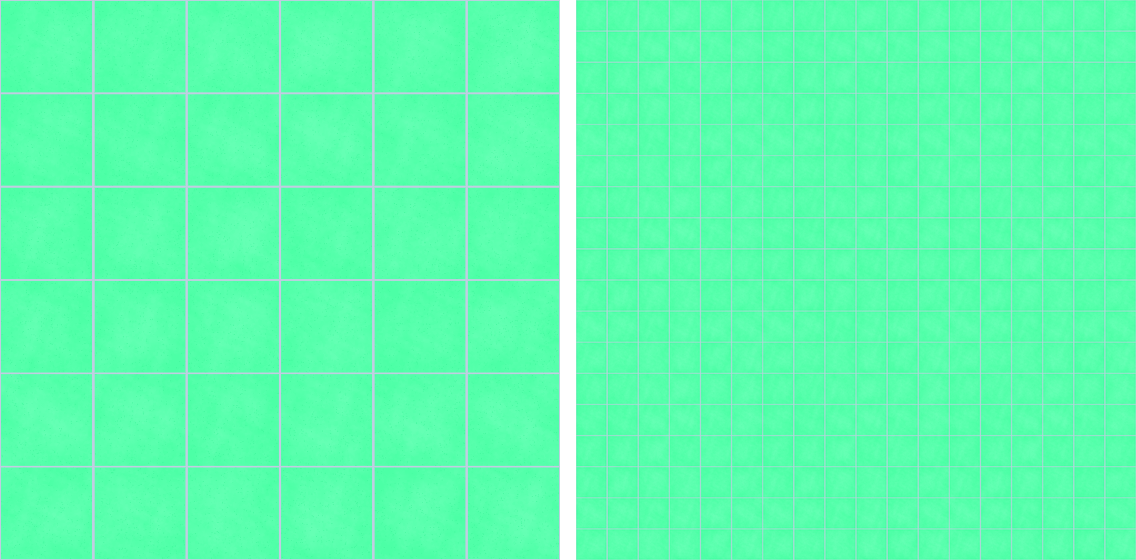
Left: one tile. Right: repeated 3 by 3.
This pattern is drawn by a Shadertoy shader. Its source:

```glsl
const float TILES = 6.0;
const float TAU = 6.2831853;
const vec3 GLAZE_DARK = vec3(0.318, 1.0, 0.662);
const vec3 GLAZE_LIGHT = vec3(0.378, 1.0, 0.697);
const vec3 SPECK_COLOR = vec3(0.22, 0.95, 0.59);
const vec3 GROUT_COLOR = vec3(0.76, 0.80, 0.885);
const vec2 GROUT_HALF_WIDTH = vec2(0.0021, 0.0017); // vertical, horizontal lines
const float GROUT_VARIATION = 0.3;
const float GROUT_SOFTNESS = 0.0011;
const float MOTTLE_CELLS = 54.0;
const float GRAIN_CELLS = 210.0;
const float SPECK_CELLS = 270.0;
const float SPECK_CHANCE = 0.2;
const float SPECK_STRENGTH = 0.36;
const float CENTER_GLOW = 0.6;
const float CLOUD_STRENGTH = 0.5;
const float MOTTLE_STRENGTH = 0.45;
const float GRAIN_STRENGTH = 0.45;
const float TILE_VARIATION = 0.35;

vec3 hash3(vec2 p) {
    vec3 q = fract(p.xyx * vec3(0.1031, 0.1030, 0.0973));
    q += dot(q, q.yxz + 33.33);
    return fract((q.xxy + q.yzz) * q.zyx);
}

// Wrapping cellular noise: distance to the nearest point and that point's random value
vec2 cellular(vec2 uv, float cells) {
    vec2 p = uv * cells;
    vec2 base = floor(p);
    vec2 nearest = vec2(8.0, 0.0);
    for (int y = -1; y <= 1; y++) {
        for (int x = -1; x <= 1; x++) {
            vec2 cell = base + vec2(x, y);
            vec3 rnd = hash3(mod(cell, cells) + cells);
            float d = length(cell + rnd.xy - p);
            if (d < nearest.x) nearest = vec2(d, rnd.z);
        }
    }
    return nearest;
}

// Layered sines with whole frequencies, so the clouds wrap
float clouds(vec2 uv) {
    vec2 a = uv * TAU;
    float sum = sin(5.0 * a.x + 3.0 * a.y + 2.0 * sin(4.0 * a.y));
    sum += 0.8 * sin(7.0 * a.y - 11.0 * a.x + 1.5 * sin(9.0 * a.x));
    sum += 0.6 * sin(19.0 * a.x + 17.0 * a.y + 2.0 * sin(13.0 * a.y));
    return sum / 2.4;
}

vec3 glaze(vec2 uv, vec2 edge, float pixel) {
    vec2 tileId = mod(floor(uv * TILES), TILES);
    vec2 center = smoothstep(vec2(0.0), vec2(0.36), edge);
    vec2 mottle = cellular(uv, MOTTLE_CELLS);
    vec2 grain = cellular(uv, GRAIN_CELLS);

    float tone = 0.08 + CENTER_GLOW * center.x * center.y;
    tone += CLOUD_STRENGTH * clouds(uv);
    tone += TILE_VARIATION * (hash3(tileId + 7.0).x - 0.5);
    tone += MOTTLE_STRENGTH * (0.45 - mottle.x);
    tone += GRAIN_STRENGTH * (grain.y - 0.5) * (1.0 - 0.5 * grain.x);
    vec3 color = mix(GLAZE_DARK, GLAZE_LIGHT, clamp(tone, -0.35, 1.3));

    // Fine, soft dark specks of uneven depth
    vec2 speck = cellular(uv, SPECK_CELLS);
    float blur = max(0.2, 0.5 * pixel * SPECK_CELLS);
    float mask = 1.0 - smoothstep(0.28 - blur, 0.28 + blur, speck.x);
    mask *= smoothstep(1.0 - SPECK_CHANCE, 1.0, speck.y);
    return mix(color, SPECK_COLOR, 1.5 * SPECK_STRENGTH * mask);
}

float groutMask(vec2 uv, vec2 edge, float pixel) {
    vec2 tile = uv * TILES;
    vec2 line = mod(floor(tile + 0.5), TILES);
    vec2 jitter = vec2(hash3(vec2(line.x, 31.0)).x, hash3(vec2(53.0, line.y)).y) - 0.5;
    vec2 halfWidth = GROUT_HALF_WIDTH * (1.0 + GROUT_VARIATION * jitter);
    float blur = max(GROUT_SOFTNESS, 0.6 * pixel);
    vec2 cover = 1.0 - smoothstep(halfWidth - blur, halfWidth + blur, edge / TILES);
    return max(cover.x, cover.y);
}

void mainImage(out vec4 fragColor, in vec2 fragCoord) {
    vec2 uv = fragCoord / iResolution.xy;
    float pixel = 1.0 / min(iResolution.x, iResolution.y);
    vec2 edge = 0.5 - abs(fract(uv * TILES) - 0.5); // distance to tile edges, in tiles

    vec3 color = glaze(uv, edge, pixel);
    color = mix(color, GROUT_COLOR, groutMask(uv, edge, pixel));
    fragColor = vec4(color, 1.0);
}
```
